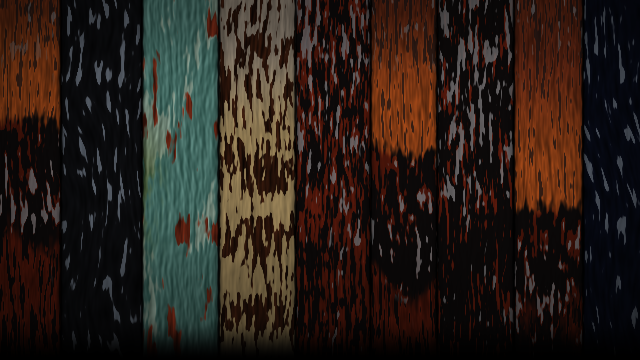
A Shadertoy shader for this texture:

```glsl
const float PLANK_EDGES[10] = float[10](-0.03, 0.095, 0.222, 0.342, 0.462, 0.579, 0.683, 0.803, 0.911, 1.03);

const vec3 CHAR = vec3(0.045, 0.035, 0.035);
const vec3 RED_WOOD = vec3(0.27, 0.075, 0.035);
const vec3 GREY_PAINT = vec3(0.42, 0.42, 0.43);

vec2 gradient(vec2 cell) {
    float angle = 6.2832 * fract(sin(dot(cell, vec2(127.1, 311.7))) * 43758.5);
    return vec2(cos(angle), sin(angle));
}

// Gradient noise, roughly -1 to 1
float noise(vec2 p) {
    vec2 i = floor(p), f = p - i;
    vec2 u = f * f * f * (f * (f * 6.0 - 15.0) + 10.0);
    vec2 e = vec2(1, 0);
    float low = mix(dot(gradient(i), f), dot(gradient(i + e), f - e), u.x);
    float high = mix(dot(gradient(i + e.yx), f - e.yx), dot(gradient(i + 1.0), f - 1.0), u.x);
    return 1.5 * mix(low, high, u.y);
}

// Long vertical chips with ragged ends
float chips(vec2 p) {
    return noise(p * vec2(72, 11)) + 0.5 * noise(p * vec2(130, 34) + 7.0);
}

float above(float level, float value) {
    return smoothstep(level - 0.09, level + 0.09, value);
}

// Bare orange wood on top, a charred band, then red wood
vec3 burntPlank(vec2 p, float split, float grain, float chip, float patches) {
    float ragged = p.y + 0.03 * chip + 0.02 * patches;
    vec3 orange = mix(vec3(0.56, 0.25, 0.085), vec3(0.36, 0.14, 0.07), smoothstep(0.1, 0.45, p.y - split));
    orange *= 0.95 + 0.4 * grain;
    orange = mix(orange, CHAR * 2.0, 0.8 * above(0.42 - 0.3 * smoothstep(0.75, 1.0, p.y), grain));
    vec3 red = mix(RED_WOOD * (1.2 + 0.5 * grain), CHAR, above(0.15, grain + 0.3 * chip));
    vec3 burnt = mix(CHAR, RED_WOOD, above(0.3, chip - 0.5 * patches));
    float greyZone = smoothstep(0.17, 0.0, abs(p.y - split + 0.22));
    burnt = mix(burnt, GREY_PAINT, 0.85 * above(0.75 - 0.5 * greyZone, chip + 0.25 * patches));
    vec3 color = mix(red, burnt, smoothstep(-0.04, 0.04, ragged - split + 0.34 + 0.15 * patches));
    color = mix(color, orange, smoothstep(-0.015, 0.02, ragged - split));
    return mix(color, GREY_PAINT, 0.7 * above(0.85 - 0.25 * p.y, chip) * smoothstep(0.7, 1.0, p.y));
}

// Black paint with pale slanted scratches
vec3 blackPlank(vec2 p, float slant, vec3 tint) {
    p.x += slant * p.y + 0.035 * noise(p * vec2(6, 3.5));
    float scratch = noise(p * vec2(64, 12)) + 0.4 * noise(p * vec2(125, 26));
    float wear = 0.2 * noise(p * vec2(9, 4)) + 0.12 * smoothstep(0.2, 0.7, p.y);
    return mix(tint * (1.0 + 0.5 * scratch), vec3(0.37, 0.40, 0.44), 0.85 * above(0.53, scratch + wear));
}

// Blue-green paint worn through to rust
vec3 tealPlank(vec2 p, float grain, float chip, float relief) {
    float stain = noise(p * vec2(9, 4) + 3.0);
    vec3 color = mix(vec3(0.25, 0.40, 0.37), vec3(0.43, 0.51, 0.46), above(0.35, stain + 0.35 * chip));
    float moss = smoothstep(0.25, 0.0, abs(p.y - 0.48)) * smoothstep(0.49, 0.39, p.x);
    color = mix(color, vec3(0.24, 0.29, 0.13), 0.75 * moss * smoothstep(-0.4, 0.4, stain + chip));
    color += 0.09 * relief + 0.035 * grain;
    float rust = noise(p * vec2(20, 7) + 11.0) + 0.35 * chip + 0.12 * cos(p.y * 16.0);
    vec3 rustColor = vec3(0.37, 0.13, 0.07) * (1.0 + 0.5 * grain);
    return mix(color, rustColor, above(0.47, rust));
}

// Cream paint in bands, streaked with dark wood
vec3 creamPlank(vec2 p, float grain, float chip, float patches) {
    float bands = 0.28 * cos((p.y - 0.66) * 30.0) * smoothstep(0.95, 0.65, p.y);
    vec3 paint = mix(vec3(0.54, 0.46, 0.31), vec3(0.47, 0.43, 0.38), smoothstep(0.6, 0.9, p.y));
    vec3 wood = vec3(0.15, 0.07, 0.035) * (1.0 + 0.7 * grain);
    return mix(wood, paint * (1.0 + 0.15 * grain), above(-0.12, chip + bands + 0.4 * patches));
}

// Red-brown wood under torn grey paint
vec3 greyPlank(vec2 p, float grain, float chip, float patches, float redness) {
    vec3 wood = mix(CHAR, RED_WOOD * (1.0 + 0.4 * grain), above(0.1 - redness, grain + 0.3 * patches));
    wood = mix(wood, CHAR, above(0.25, -chip));
    float wear = mix(0.75, 0.28, smoothstep(0.2, 0.75, p.y));
    return mix(wood, GREY_PAINT * vec3(1.0, 0.97, 0.96), 0.85 * above(wear, chip + 0.35 * patches));
}

void mainImage(out vec4 fragColor, in vec2 fragCoord) {
    vec2 uv = fragCoord / iResolution.xy;
    vec2 p = fragCoord / iResolution.y;
    float aspect = iResolution.x / iResolution.y;

    int plank = 0;
    for (int i = 1; i < 9; i++) if (uv.x > PLANK_EDGES[i]) plank = i;

    // Shared wear, shifted for each plank
    vec2 q = p + vec2(0.0, 3.7 * float(plank));
    q.x += 0.012 * noise(q * vec2(7, 4));
    float grain = noise(q * vec2(110, 7)) + 0.5 * noise(q * vec2(190, 25));
    float chip = chips(q);
    float relief = chip - chips(q + vec2(0.004, -0.004));
    float patches = noise(q * vec2(9, 5) + 5.0);

    vec3 color;
    if (plank == 1) color = blackPlank(p, 0.03, vec3(0.04, 0.042, 0.05));
    else if (plank == 8) color = blackPlank(p, 0.12, vec3(0.025, 0.035, 0.075));
    else if (plank == 2) color = tealPlank(p, grain, chip, relief);
    else if (plank == 3) color = creamPlank(p, grain, chip, patches);
    else if (plank == 4) color = greyPlank(p, grain, chip, patches, 0.2);
    else if (plank == 6) color = greyPlank(p, grain, chip + 0.05, patches, -0.2);
    else color = burntPlank(p, plank == 0 ? 0.66 : plank == 5 ? 0.58 : 0.42, grain, chip, patches);
    color *= 1.0 + 0.12 * relief;

    // Dark joints with slightly uneven sides
    float side = aspect * min(uv.x - PLANK_EDGES[plank], PLANK_EDGES[plank + 1] - uv.x);
    side += 0.002 * noise(q * vec2(20, 30));
    color *= mix(0.12, 1.0, smoothstep(0.001, 0.006, side)) * mix(0.75, 1.0, smoothstep(0.0, 0.02, side));

    // Falling light towards the floor and corners
    float light = smoothstep(0.0, 0.12, uv.y) * mix(0.6, 1.0, smoothstep(0.0, 0.5, uv.y));
    light *= 1.0 - 0.25 * smoothstep(0.75, 1.0, uv.y);
    light *= 1.0 - 0.3 * smoothstep(0.3, 0.55, abs(uv.x - 0.5));
    fragColor = vec4(max(color, 0.0) * light, 1.0);
}
```
